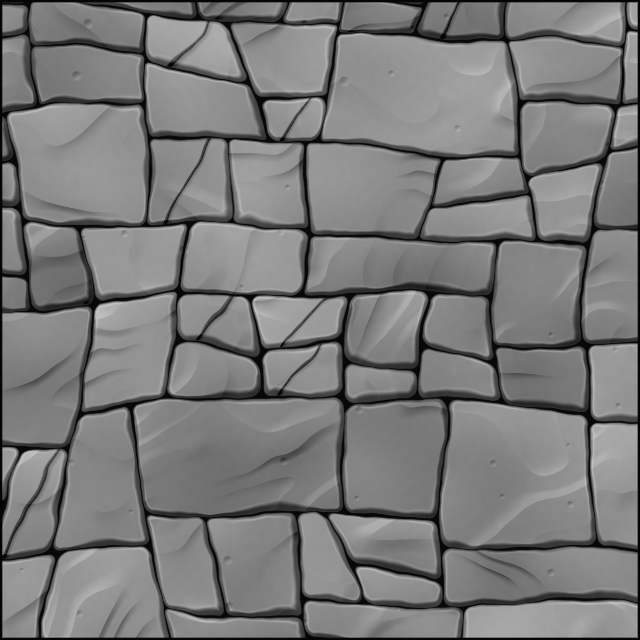
This texture is drawn by a WebGL 1 fragment shader. Its source:

```glsl
precision highp float;
uniform vec2 u_resolution;

#define GRID vec2(4.3, 6.3)
#define TILT 0.24
#define WARP 0.022
#define SPLIT_RATE 0.66
#define CORNER 0.013
#define JOINT 0.0024
#define BEVEL 0.0062
#define FACETS vec2(4.0, 7.0)
#define RELIEF 0.0015
#define PIT_GRID 12.0
#define PIT_RATE 0.28
#define CRACK_RATE 0.12

const vec2 LIGHT = vec2(-0.45, 0.89);

float hash(vec2 p) {
  return fract(sin(dot(p, vec2(127.1, 311.7))) * 43758.55);
}

float cornerSlope(vec2 corner, vec2 offset) {
  float angle = 6.2832 * hash(corner);
  return dot(vec2(cos(angle), sin(angle)), offset);
}

// Gradient noise, roughly -0.7 to 0.7
float noise(vec2 p) {
  vec2 i = floor(p), f = p - i;
  vec2 w = f * f * f * (f * (f * 6.0 - 15.0) + 10.0);
  vec2 e = vec2(1.0, 0.0);
  return mix(mix(cornerSlope(i, f), cornerSlope(i + e, f - e), w.x),
             mix(cornerSlope(i + e.yx, f - e.yx), cornerSlope(i + 1.0, f - 1.0), w.x), w.y);
}

// Cells of the layout hold upright and level joints in a checkerboard
bool isUpright(vec2 cell) { return mod(cell.x + cell.y, 2.0) < 0.5; }

// Signed distance to the joint of a cell, positive to the right or above
float side(vec2 cell, vec2 q) {
  vec2 r = q - cell;
  if (!isUpright(cell)) r = r.yx;
  float tilt = TILT * (hash(cell + 7.3) - 0.5);
  return r.x - mix(0.2, 0.8, hash(cell)) - tilt * (r.y - 0.5);
}

// Each stone surrounds one corner of the layout
vec2 findStone(vec2 q) {
  vec2 cell = floor(q);
  vec2 axis = isUpright(cell) ? vec2(1.0, 0.0) : vec2(0.0, 1.0);
  float own = step(0.0, side(cell, q));
  float next = step(0.0, side(cell + axis * (2.0 * own - 1.0), q));
  return cell + axis * own + axis.yx * next;
}

// Room to the left, bottom, right and top joints of a stone
vec4 roomInStone(vec2 id, vec2 q) {
  float ll = side(id - 1.0, q), ur = -side(id, q);
  float lr = side(id - vec2(0.0, 1.0), q), ul = side(id - vec2(1.0, 0.0), q);
  vec4 room = isUpright(id) ? vec4(ll, lr, ur, -ul) : vec4(ul, ll, -lr, ur);
  return room / GRID.xyxy;
}

// Chipped layers: a soft foot and a crisp upper edge
float relief(vec2 p) {
  p += 0.08 * vec2(noise(p * 5.0), noise(p * 5.0 + 31.0));
  p += 0.015 * vec2(noise(p * 17.0), noise(p * 17.0 + 13.0));
  float level = 3.4 * noise(p * FACETS);
  float rise = min(fract(level) / 0.4, 1.0);
  return floor(level) + rise * rise + 0.6 * level;
}

void main() {
  vec2 uv = gl_FragCoord.xy / u_resolution.y;
  vec2 extent = u_resolution / u_resolution.y;
  float pixel = 1.0 / u_resolution.y;

  // Bent layout
  vec2 bend = WARP * vec2(noise(uv * 5.0 + 3.0), noise(uv * 5.0 + 47.0));
  bend += 0.005 * vec2(noise(uv * 18.0), noise(uv * 18.0 + 23.0));
  bend += 0.0016 * vec2(noise(uv * 47.0), noise(uv * 47.0 + 11.0));
  vec2 q = (uv + bend) * GRID + vec2(10.3, 20.4);
  vec2 id = findStone(q), seed = id;
  vec4 room = roomInStone(id, q), whole = roomInStone(id, id);
  vec2 size = whole.xy + whole.zw;

  // Large stones may be split up to twice
  for (int i = 0; i < 2; i++) {
    if (size.x * size.y > 0.019 && hash(seed + 3.1) < SPLIT_RATE) {
      vec2 span = room.xy + room.zw, at = room.xy / span;
      float lean = 0.5 * (hash(seed + 5.7) - 0.5), cut = mix(0.3, 0.7, hash(seed + 9.2));
      bool wide = size.x > 1.2 * size.y;
      vec2 along = wide ? at : at.yx;
      float offset = (along.x - cut - lean * (along.y - 0.5)) * (wide ? span.x : span.y);
      bool beyond = offset > 0.0;
      float part = beyond ? 1.0 - cut : cut;
      seed += beyond ? 0.37 : 0.19;
      if (wide) { size.x *= part; if (beyond) room.x = offset; else room.z = -offset; }
      else { size.y *= part; if (beyond) room.y = offset; else room.w = -offset; }
    }
  }
  vec2 span = room.xy + room.zw, at = room.xy / span;

  // Outline with small rounded corners
  vec2 gap = min(room.xy, room.zw);
  float radius = CORNER * mix(0.6, 1.5, hash(seed + 8.8));
  vec2 near = radius - gap;
  float inside = radius - length(max(near, 0.0)) - min(max(near.x, near.y), 0.0);
  float d = inside - JOINT * (1.0 + 1.1 * noise(uv * 13.0 + 5.0));
  vec2 outward = max(0.022 - gap, 0.0);
  outward *= vec2(room.x < room.z ? -1.0 : 1.0, room.y < room.w ? -1.0 : 1.0);
  float facing = dot(outward, LIGHT) / max(length(outward), 0.0001);

  // Stone face
  float angle = mix(-1.3, 0.7, hash(seed + 1.7));
  mat2 turn = mat2(cos(angle), sin(angle), -sin(angle), cos(angle));
  vec2 shift = seed * vec2(3.7, 5.3);
  float reach = 0.0015;
  float slope = (relief(turn * uv + shift) - relief(turn * (uv + reach * LIGHT) + shift)) / reach;
  float worn = smoothstep(-0.3, 0.35, noise(uv * 7.0 + shift));
  float tone = mix(0.475, 0.61, hash(seed + 2.3)) + 0.06 * (at.y - 0.5);
  tone += clamp(slope * RELIEF * worn, -0.19, 0.10);
  tone += 0.10 * noise(uv * 6.0 + shift) + 0.012 * noise(uv * 80.0);

  // Small pits
  vec2 pitCell = floor(uv * PIT_GRID);
  vec2 pitCentre = pitCell + 0.25 + 0.5 * vec2(hash(pitCell + 0.3), hash(pitCell + 0.6));
  vec2 pit = (uv - pitCentre / PIT_GRID) / mix(0.003, 0.008, hash(pitCell + 0.8));
  float bowl = step(hash(pitCell + 4.4), PIT_RATE) * (1.0 - smoothstep(0.6, 1.2, length(pit)));
  tone -= bowl * (0.16 * dot(pit, LIGHT) + 0.03);

  // Slanting cracks with one shaded flank
  float crack = (at.x - 0.25 - 0.5 * at.y + 0.15 * noise(uv * 14.0)) * span.x;
  float cracked = step(hash(seed + 6.6), CRACK_RATE);
  float thick = 0.0016 + 0.0022 * noise(uv * 15.0 + 2.0);
  float flank = step(0.0, crack) * (1.0 - smoothstep(0.003, 0.011, crack));
  float line = 1.0 - smoothstep(thick, thick + 0.001 + pixel, abs(crack));
  tone -= cracked * (0.12 * flank + 0.28 * line);

  // Bevel, bright rim and joint
  float width = BEVEL * (1.0 - 0.55 * facing) * (1.0 + 1.2 * noise(uv * 17.0 + 9.0));
  tone -= 0.20 * (1.0 - 0.55 * facing) * (1.0 - smoothstep(0.35 * width, width, d));
  float rim = (d - 1.05 * width) / (0.0011 + 0.5 * pixel);
  tone += exp(-rim * rim) * 0.11 * (0.7 + 0.3 * facing) * smoothstep(-0.3, 0.3, noise(uv * 11.0));
  float joint = mix(0.03, 0.20, smoothstep(-0.0022, 0.0, d));
  tone = mix(joint, tone, smoothstep(-0.0008 - 0.5 * pixel, 0.0008 + 0.5 * pixel, d));

  // Dark border
  vec2 margin = min(uv, extent - uv);
  tone *= smoothstep(0.002, 0.005, min(margin.x, margin.y));
  gl_FragColor = vec4(vec3(clamp(tone, 0.02, 0.75)), 1.0);
}
```
